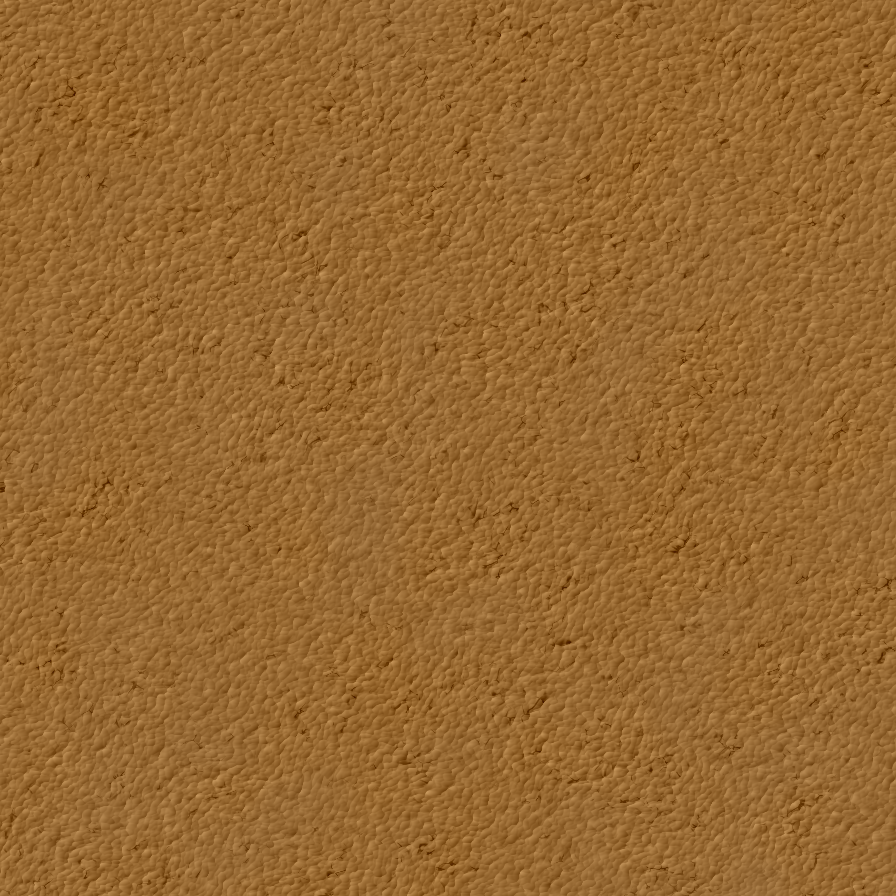
Write a three.js fragment shader that draws this texture.

```glsl
varying vec2 vUv;

const vec3 EARTH = vec3(0.594, 0.411, 0.196);
const vec3 TONE_TINT = vec3(1.0, 1.0, 0.94);   // colour change per unit of tone
const vec3 RUST_TINT = vec3(0.008, -0.004, -0.022);

const vec2 ALONG = vec2(0.8, 0.6);             // direction the clods run in
const float STRETCH = 0.86;
const vec2 LIGHT = vec2(-0.2, 0.98);           // in the turned frame: from upper left

const float CLOD_SCALE = 58.0;
const float LUMP_SCALE = 105.0;
const float GRAIN_SCALE = 190.0;
const float CRACK_SCALE = 74.0;
const float PATCH_SCALE = 17.0;

const float CLOD_RELIEF = 0.04;
const float LUMP_RELIEF = 0.1;
const float GRAIN_RELIEF = 0.12;
const float GRAIN_SPECKLE = 0.07;
const float CRACK_DEPTH = 0.17;
const float SWELL = 0.005;

const float SOFT_EDGE = 8.0;                   // cell blending: higher is crisper
const float CRISP_EDGE = 12.0;

vec3 hash3(vec2 p) {
  vec3 q = fract(vec3(p.xyx) * vec3(0.1031, 0.1030, 0.0973));
  q += dot(q, q.yxz + 33.33);
  return fract((q.xxy + q.yzz) * q.zyx);
}

// Blended cellular noise: xy = offset from cell centre, z = cell tone, w = crease
vec4 cells(vec2 p, float edge) {
  vec2 base = floor(p);
  vec2 local = p - base;
  vec3 blend = vec3(0.0);
  float total = 0.0;
  float squares = 0.0;
  for (int y = -1; y <= 1; y++) {
    for (int x = -1; x <= 1; x++) {
      vec2 cell = vec2(float(x), float(y));
      vec3 rnd = hash3(base + cell + 300.0);
      vec2 offset = local - cell - rnd.xy;
      float weight = exp(-edge * dot(offset, offset));
      blend += weight * vec3(offset, rnd.z);
      total += weight;
      squares += weight * weight;
    }
  }
  return vec4(blend / total, 1.0 - squares / (total * total));
}

// Gentle layered sines that bend the cell borders
vec2 warp(vec2 p) {
  p += 0.003 * sin(p.yx * vec2(37.0, 43.0) + vec2(0.7, 2.1));
  p += 0.0008 * sin(p.yx * vec2(151.0, 133.0) + p * 61.0);
  return p;
}

// Broad, slow variation over the whole surface, about -1 to 1
float swell(vec2 p) {
  float s = sin(p.x * 7.0 + 2.0 * sin(p.y * 5.0 + 1.0));
  s += sin(p.y * 11.0 - 1.5 * sin(p.x * 9.0) + 2.0);
  s += sin(dot(p, vec2(17.0, -13.0)) + 2.0 * sin(p.x * 15.0));
  return s / 3.0;
}

void main() {
  vec2 turned = vec2(dot(vUv, ALONG), dot(vUv, vec2(-ALONG.y, ALONG.x)));
  vec2 p = warp(turned * vec2(STRETCH, 1.0));

  // Each layer is nudged by the one above it, so the crumbs look broken
  vec4 clod = cells(p * CLOD_SCALE, SOFT_EDGE);
  vec4 lump = cells(p * LUMP_SCALE + 0.4 * clod.yx + 17.3, SOFT_EDGE);
  vec4 grain = cells(p * GRAIN_SCALE + 0.5 * lump.yx + 41.7, SOFT_EDGE);
  vec4 crack = cells(p * CRACK_SCALE + 0.35 * lump.xy + 73.1, CRISP_EDGE);
  float patchTone = cells(p * PATCH_SCALE + 9.4, 4.0).z;
  float broad = swell(vUv);

  // Relief lit from one side, rougher in some patches
  float relief = CLOD_RELIEF * dot(clod.xy, LIGHT)
               + LUMP_RELIEF * dot(lump.xy, LIGHT)
               + GRAIN_RELIEF * dot(grain.xy, LIGHT);
  float tone = relief * mix(0.8, 1.25, patchTone);
  tone += GRAIN_SPECKLE * (grain.z - 0.5) + SWELL * broad;

  // Short dark cracks under single clods, spread thinly and denser in patches
  float crackLine = smoothstep(0.2, 0.5, crack.w);
  float chance = clod.z + 0.45 * (patchTone - 0.5);
  float crackMask = smoothstep(0.5, 0.9, chance) * smoothstep(0.2, 0.7, lump.z);
  float shade = smoothstep(0.25, -0.2, dot(lump.xy, LIGHT));
  tone -= CRACK_DEPTH * crackLine * crackMask * shade;

  vec3 color = EARTH + TONE_TINT * tone;
  color += RUST_TINT * (patchTone - 0.5 - 0.4 * broad);
  gl_FragColor = vec4(clamp(color, 0.0, 1.0), 1.0);
}
```
